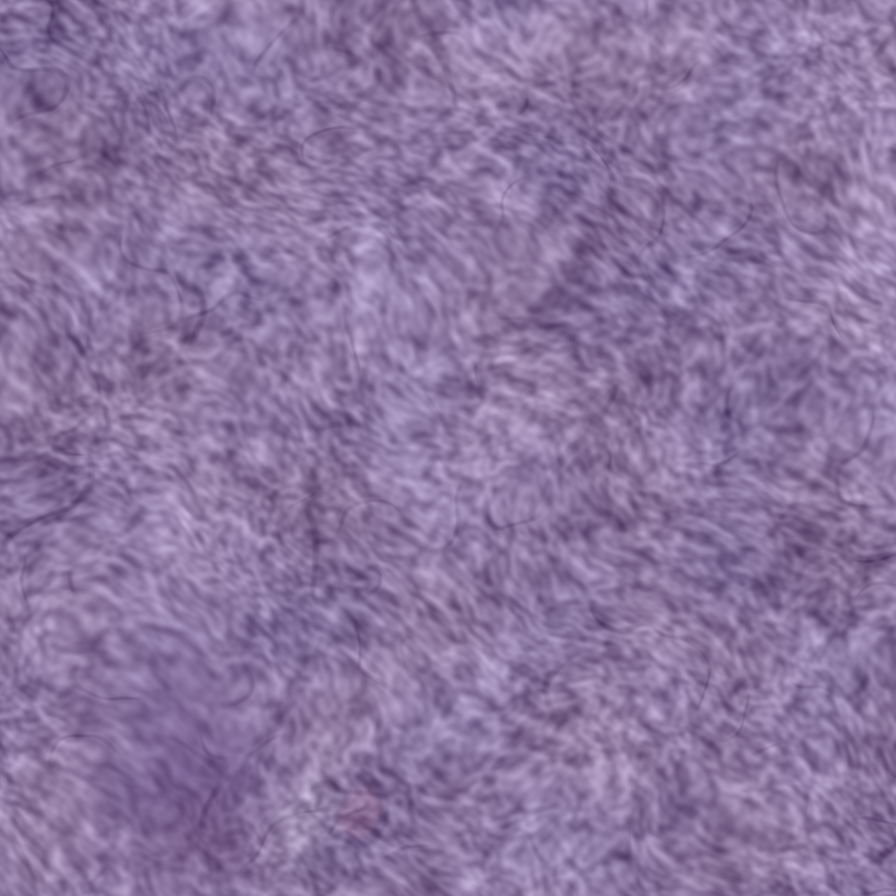
Give the GLSL for this texture, as a WebGL 2 fragment shader.

```glsl
#version 300 es
precision highp float;
// Mottled violet fibrous surface: stretched gradient noise makes slanted grains,
// broad noise makes cloudy patches, and thin noise contours make dark fibres.
// A smooth dark zone and a pale pocket with a rounded rim sit near the bottom.
uniform vec2 u_resolution;
out vec4 outColor;

float hash(ivec2 cell) {
  uint h = uint(cell.x) * 1597334677u ^ uint(cell.y) * 3812015801u;
  h = (h ^ (h >> 15)) * 2246822519u;
  h = (h ^ (h >> 13)) * 3266489917u;
  return float((h ^ (h >> 16)) >> 8) / 16777216.0;
}

float cornerSlope(ivec2 cell, vec2 offset) {
  float angle = 6.2832 * hash(cell);
  return dot(vec2(cos(angle), sin(angle)), offset);
}

// Signed gradient noise, centred on zero
float noise(vec2 p) {
  ivec2 cell = ivec2(floor(p));
  vec2 f = fract(p);
  vec2 s = f * f * (3.0 - 2.0 * f);
  float low = mix(cornerSlope(cell, f),
                  cornerSlope(cell + ivec2(1, 0), f - vec2(1, 0)), s.x);
  float high = mix(cornerSlope(cell + ivec2(0, 1), f - vec2(0, 1)),
                   cornerSlope(cell + ivec2(1, 1), f - vec2(1, 1)), s.x);
  return mix(low, high, s.y);
}

// Thin curved strands along the zero contours, kept only in scattered places
float fibres(vec2 p, float frequency) {
  float contour = abs(noise(p * frequency));
  float strand = 1.0 - smoothstep(0.01, 0.06, contour);
  return strand * smoothstep(0.08, 0.3, noise(p * frequency * 0.8 + 31.7));
}

// Soft elliptical spot
float spot(vec2 p, vec2 centre, vec2 radius) {
  vec2 q = (p - centre) / radius;
  return exp(-dot(q, q));
}

void main() {
  vec2 uv = gl_FragCoord.xy / u_resolution;

  // Bend the coordinates, then align them with the falling diagonal
  vec2 bent = uv + 0.04 * vec2(noise(uv * 5.0 + 3.3), noise(uv * 5.0 + 17.9))
                 + 0.008 * vec2(noise(uv * 22.0 + 8.1), noise(uv * 22.0 + 41.2));
  vec2 slant = vec2(dot(bent, vec2(0.80, -0.60)), dot(bent, vec2(0.60, 0.80)));

  // Grains from coarse to fine
  float grain = 0.10 * noise(slant * vec2(21.0, 31.0) + 5.7)
              + 0.19 * noise(slant * vec2(38.0, 62.0) + 11.3)
              + 0.15 * noise(slant * vec2(84.0, 112.0) + 23.9);

  // Clouds of light and shade
  float clouds = 0.07 * noise(uv * 2.6 + 9.4) + 0.10 * noise(bent * 6.5 + 14.2)
               + 0.05 * noise(bent * 13.0 + 27.6);

  // Calm dark zone where the grain fades
  float calm = spot(bent, vec2(0.21, 0.13), vec2(0.09, 0.14));
  grain *= 1.0 - 0.55 * calm;
  float tone = grain + clouds - 0.06 * calm;

  // Dark fibres
  tone -= 0.07 * fibres(slant + 2.0, 9.0) + 0.06 * fibres(slant + 6.0, 15.0);

  // Pale pocket beside a rounded body with a dark rim
  float pale = spot(bent, vec2(0.35, 0.09), vec2(0.04, 0.06));
  vec2 bodyOffset = (bent - vec2(0.414, 0.10)) / vec2(0.026, 0.042);
  float rimDistance = abs(length(bodyOffset) - 1.0);
  float rim = (1.0 - smoothstep(0.05, 0.35, rimDistance))
            * smoothstep(-0.5, 0.6, bodyOffset.x + 0.5 * bodyOffset.y);
  float body = 1.0 - smoothstep(0.6, 1.0, length(bodyOffset));
  tone += 0.11 * pale - 0.10 * rim;

  // Violet ramp, with slight warm and cool drift
  vec3 color = vec3(0.550, 0.469, 0.630) + tone * vec3(1.0, 1.03, 1.0);
  color += noise(uv * 8.0 + 52.0) * vec3(0.025, 0.01, -0.015);
  color += calm * vec3(-0.01, -0.02, 0.01);
  color += body * vec3(0.02, -0.02, -0.03) + pale * vec3(0.01, 0.02, -0.01);
  outColor = vec4(clamp(color, 0.0, 1.0), 1.0);
}
```
